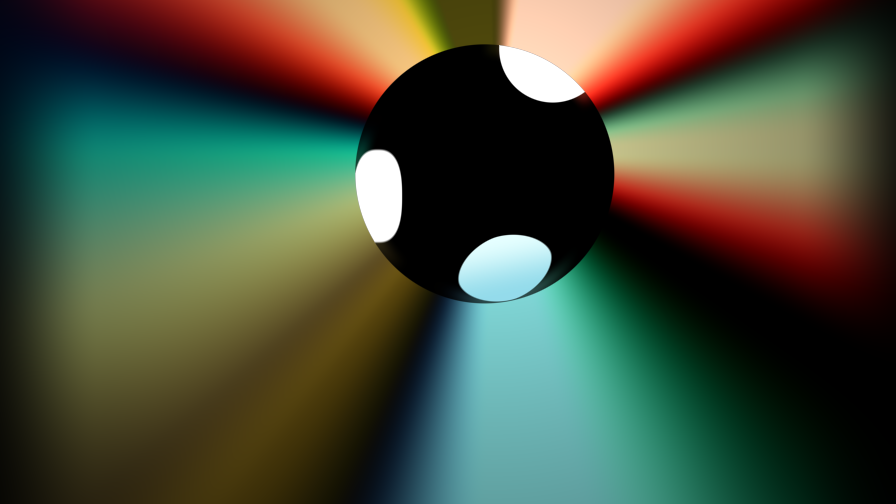
Write a Shadertoy shader that draws this background.

```glsl
// Coloured fans of light streaming from behind a black disc with three bright windows.

#define DISC_CENTRE vec2(0.073, 0.155)
#define DISC_RADIUS 0.257
#define RAY_ORIGIN vec2(0.093, 0.194)
#define FALLOFF 0.7
#define RIM_LIGHT 0.35
#define EDGE_FADE 0.2

// One fan: each colour channel rises and falls over its own angles, in degrees.
vec3 fan(float angle, vec3 riseFrom, vec3 riseTo, vec3 fallFrom, vec3 fallTo, vec3 peak) {
    vec3 a = vec3(angle);
    return peak * smoothstep(riseFrom, riseTo, a) * (1.0 - smoothstep(fallFrom, fallTo, a));
}

// All fans around the ray origin, dimming with distance.
vec3 lightFans(vec2 p) {
    vec2 d = p - RAY_ORIGIN;
    float angle = mod(degrees(atan(d.y, d.x)) + 32.0, 360.0) - 32.0;

    // Right: red, sand, green
    vec3 light = fan(angle, vec3(-29, -21, -21), vec3(-13, 0, 1),
                     vec3(3, 10, 10), vec3(25, 25, 25), vec3(0.64, 0.63, 0.45));
    // Upper right: red to pale pink
    light += fan(angle, vec3(18, 25, 25), vec3(34, 47, 51),
                 vec3(82, 81, 80), vec3(91), vec3(0.86, 0.70, 0.60));
    // Top: narrow olive strip
    light += fan(angle, vec3(84), vec3(92), vec3(109), vec3(119), vec3(0.25, 0.23, 0.04));
    // Upper left: amber to red
    light += fan(angle, vec3(110, 109, 112), vec3(123, 121, 134),
                 vec3(149, 136, 136), vec3(169, 162, 160), vec3(0.80, 0.64, 0.41));
    // Left: teal, sage, brown
    light += fan(angle, vec3(173, 164, 162), vec3(201, 181, 180),
                 vec3(200, 196, 184), vec3(247, 242, 240), vec3(0.57, 0.63, 0.48));
    // Lower left: dim olive
    light += fan(angle, vec3(220), vec3(232), vec3(235), vec3(253), vec3(0.20, 0.19, 0.03));
    // Bottom: blue, cyan, green
    light += fan(angle, vec3(247, 246, 244), vec3(269, 268, 267),
                 vec3(283, 289, 284), vec3(314, 327, 323), vec3(0.43, 0.72, 0.72));

    return light * exp(FALLOFF * (0.5 - length(d)));
}

// Approximate distance to a tilted ellipse; a higher power gives a squarer shape.
float windowDistance(vec2 p, vec2 centre, vec2 halfSize, float tilt, float power) {
    float c = cos(tilt), s = sin(tilt);
    vec2 q = mat2(c, -s, s, c) * (p - centre);
    vec2 n = pow(abs(q) / halfSize, vec2(power));
    return (pow(n.x + n.y, 1.0 / power) - 1.0) * min(halfSize.x, halfSize.y);
}

float coverage(float dist, float pixel) {
    return 1.0 - smoothstep(-pixel, pixel, dist);
}

void mainImage(out vec4 fragColor, in vec2 fragCoord) {
    vec2 p = (fragCoord - 0.5 * iResolution.xy) / iResolution.y;
    float pixel = 0.8 / iResolution.y;
    float halfWidth = 0.5 * iResolution.x / iResolution.y;

    // Light, fading towards the sides and the lower corners
    vec3 light = lightFans(p);
    float side = halfWidth - abs(p.x);
    float fade = mix(0.1, 1.0, smoothstep(-0.05, EDGE_FADE, side));
    fade *= 1.0 - 0.4 * smoothstep(-0.1, -0.5, p.y) * smoothstep(0.5, 0.0, side);
    vec3 color = light * fade;

    // Faint cold tint in the upper left corner
    color += vec3(0.0, 0.02, 0.08) * smoothstep(0.6, 0.0, length(p - vec2(-0.8, 0.4)));

    // Window shapes cut from the disc
    vec2 q = p - DISC_CENTRE;
    float disc = length(q) - DISC_RADIUS;
    float topWindow = windowDistance(q, vec2(0.135, 0.248), vec2(0.1065), 0.0, 2.0);
    float leftWindow = windowDistance(q, vec2(-0.212, -0.044), vec2(0.048, 0.092), 0.0, 2.6);
    float lowWindow = windowDistance(q, vec2(0.040, -0.187), vec2(0.096, 0.064), 0.33, 1.8);
    float windows = min(topWindow, min(leftWindow, lowWindow));

    // Black disc with a little light on the rim beside the windows
    float rim = smoothstep(0.04, 0.0, windows) * smoothstep(-0.035, -0.005, disc);
    color = mix(color, light * RIM_LIGHT * rim, coverage(disc, pixel));

    // Bright panes; the lowest one shades from white to cyan
    vec3 cyanPane = mix(vec3(0.58, 0.86, 0.92), vec3(0.90, 1.0, 1.0),
                        smoothstep(-0.25, -0.13, q.y - 0.2 * q.x));
    vec3 pane = lowWindow < min(topWindow, leftWindow) ? cyanPane : vec3(1.0);
    color = mix(color, pane, coverage(max(windows, disc), pixel));

    fragColor = vec4(clamp(color, 0.0, 1.0), 1.0);
}
```
